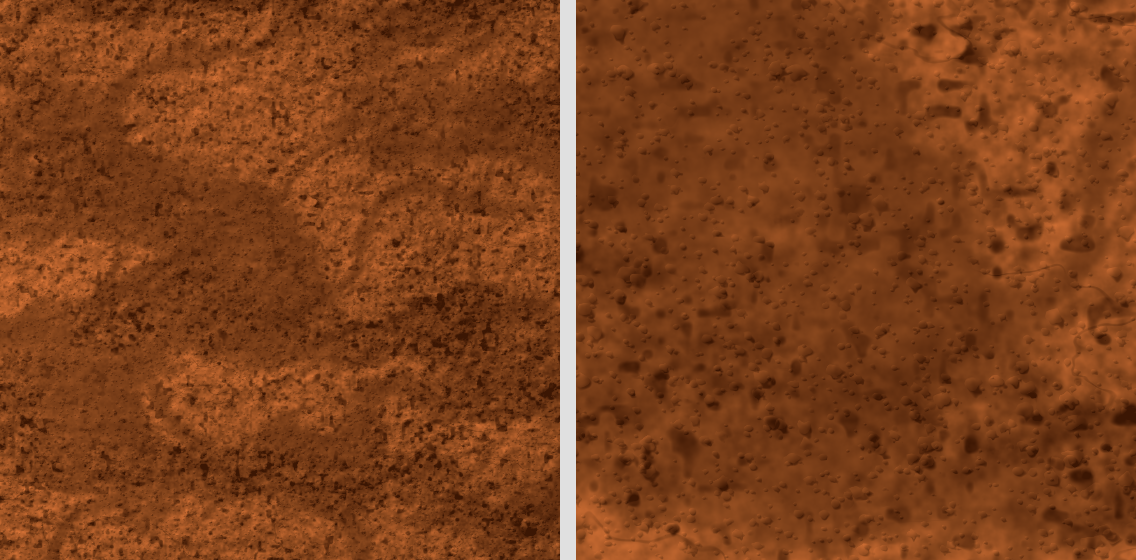
Left, the full canvas; right, a detail of the centre.
Write a Shadertoy shader that draws this texture.

```glsl
// Rusty desert ground: broken pale bedrock slabs, sand channels, grit and shadowed pebbles.

const vec3 DEEP_SHADE  = vec3(0.23, 0.085, 0.01);
const vec3 RUST_SAND   = vec3(0.52, 0.27, 0.11);
const vec3 SUNLIT_ROCK = vec3(0.88, 0.47, 0.225);
const vec2 SUN_DIR     = vec2(-0.55, 0.83);
const float SAND_TONE  = 0.40;   // 0 = shade, 0.5 = sand, 1 = sunlit
const float SLAB_LIFT  = 0.21;
const float GRIT       = 0.30;
const float RELIEF     = 0.55;
const float PIT_DEPTH  = 0.34;
const float SHADOW     = 0.32;

float hash(vec2 p) {
    vec3 q = fract(p.xyx * 0.1031);
    q += dot(q, q.yzx + 33.33);
    return fract((q.x + q.y) * q.z);
}

float noise(vec2 p) {
    vec2 i = floor(p), f = fract(p);
    f = f * f * (3.0 - 2.0 * f);
    return mix(mix(hash(i), hash(i + vec2(1, 0)), f.x),
               mix(hash(i + vec2(0, 1)), hash(i + vec2(1, 1)), f.x), f.y);
}

float fbm(vec2 p) {
    float sum = 0.0, amp = 0.5;
    for (int i = 0; i < 5; i++) {
        sum += amp * noise(p);
        p = mat2(1.6, 1.2, -1.2, 1.6) * p + 17.3;
        amp *= 0.5;
    }
    return sum;
}

// Scattered stones, lit on the sun side, each dropping a short shadow
float pebbles(vec2 p, float cells, float density, float pixel) {
    vec2 q = p * cells, cell = floor(q);
    float tone = 0.0;
    for (int j = -1; j <= 1; j++)
    for (int i = -1; i <= 1; i++) {
        vec2 id = cell + vec2(i, j);
        vec2 seed = id + cells * 1.37;
        vec2 centre = id + vec2(hash(seed), hash(seed + 41.7));
        float size = hash(seed + 83.1);
        float radius = mix(0.16, 0.48, size * size);
        float present = smoothstep(0.0, 0.08, density - hash(seed + 127.9));
        vec2 d = (q - centre) / radius * vec2(1.0, 1.25);
        d *= 1.0 + 0.8 * (noise(q * 3.5 + id * 5.0) - 0.5);
        float blur = pixel * cells / radius;
        float body = 1.0 - smoothstep(1.0 - blur, 1.0 + blur, length(d));
        float shade = 1.0 - smoothstep(0.6 - blur, 1.1 + blur, length(d + SUN_DIR * 0.75));
        float face = 0.20 * dot(d, SUN_DIR) - 0.03;
        tone = mix(tone, -SHADOW, shade * present);
        tone = mix(tone, face, body * present);
    }
    return tone;
}

// Wind ripples inside a soft elliptical patch
float ripples(vec2 p, vec2 centre, vec2 size, vec2 across) {
    vec2 d = p - centre;
    float patchMask = 1.0 - smoothstep(0.6, 1.0, length(d / size));
    float wave = sin(dot(d, across) + 4.0 * noise(p * 14.0));
    return patchMask * (wave - 0.3);
}

void mainImage(out vec4 fragColor, in vec2 fragCoord) {
    vec2 p = fragCoord / iResolution.y;
    float pixel = 0.7 / iResolution.y;

    // Ragged flat slabs, cut by sand-filled channels
    vec2 warp = vec2(fbm(p * 6.0 + 3.1), fbm(p * 6.0 + 29.4)) - 0.5;
    vec2 w = p + 0.14 * warp;
    float height = fbm(w * vec2(3.2, 8.0) + 7.7) + 0.10 * (0.5 - p.x);
    float joint = abs(noise(w * vec2(5.0, 3.0) + w.yx * vec2(-3.0, 2.0) + 51.0) - 0.5);
    float channel = 1.0 - smoothstep(0.015, 0.07, joint);
    float slab = smoothstep(0.42, 0.53, height) * (1.0 - 0.8 * channel);
    float heightBelow = fbm((w - SUN_DIR * 0.008) * vec2(3.2, 8.0) + 7.7) + 0.10 * (0.5 - p.x);
    float ledge = clamp((height - heightBelow) * 1.6, -0.10, 0.10);

    // Broad light: a bright sheet at the left, dim toward the right and top
    vec2 glow = (p - vec2(0.03, 0.37)) / vec2(0.26, 0.15);
    float tone = SAND_TONE + SLAB_LIFT * slab - ledge * 0.6;
    tone += 0.20 * exp(-dot(glow, glow)) * (0.4 + 0.6 * slab);
    tone += 0.09 * (0.45 - p.x) - 0.07 * smoothstep(0.9, 1.0, p.y);
    tone += 0.16 * (fbm(p * 9.0 + 60.0) - 0.48);

    // Rough surface, fine grit and dark pits
    float rubble = smoothstep(0.36, 0.62, fbm(p * vec2(5.0, 7.0) + 91.0));
    float rough = mix(0.4, 1.0, max(slab, rubble));
    float bump = fbm(p * 48.0) - fbm(p * 48.0 + SUN_DIR * 0.5);
    tone += RELIEF * rough * bump;
    tone += GRIT * rough * (0.6 * noise(p * 240.0) + 0.4 * noise(p * 120.0 + 9.0) - 0.5);
    float pits = smoothstep(0.60, 0.82, 0.65 * noise(p * 125.0 + 33.0) + 0.35 * noise(p * 60.0));
    tone -= PIT_DEPTH * pits * rough;

    // Hairline cracks across the slabs
    float crack = abs(fbm(w * vec2(7.0, 15.0) + 140.0) - 0.48);
    tone -= 0.13 * slab * (1.0 - smoothstep(0.002, 0.012, crack));

    // Rippled sand, then stones from fine to coarse
    tone += 0.05 * ripples(p, vec2(0.41, 0.30), vec2(0.09, 0.035), vec2(300.0, 190.0));
    tone += 0.05 * ripples(p, vec2(0.07, 0.08), vec2(0.10, 0.07), vec2(60.0, 380.0));
    float corner = smoothstep(0.75, 0.1, distance(p, vec2(0.95, 0.1)));
    tone += 0.75 * pebbles(p, 170.0, 0.42, pixel);
    tone += 0.9 * pebbles(p, 95.0, 0.12 + 0.32 * rubble, pixel);
    tone += pebbles(p, 52.0, 0.02 + 0.20 * rubble * rubble, pixel);
    tone += 1.1 * pebbles(p, 24.0, 0.01 + 0.13 * corner * rubble, pixel);

    tone = clamp(tone, 0.0, 1.0);
    vec3 color = mix(DEEP_SHADE, RUST_SAND, min(tone * 2.0, 1.0));
    color = mix(color, SUNLIT_ROCK, max(tone * 2.0 - 1.0, 0.0));
    fragColor = vec4(color, 1.0);
}
```
